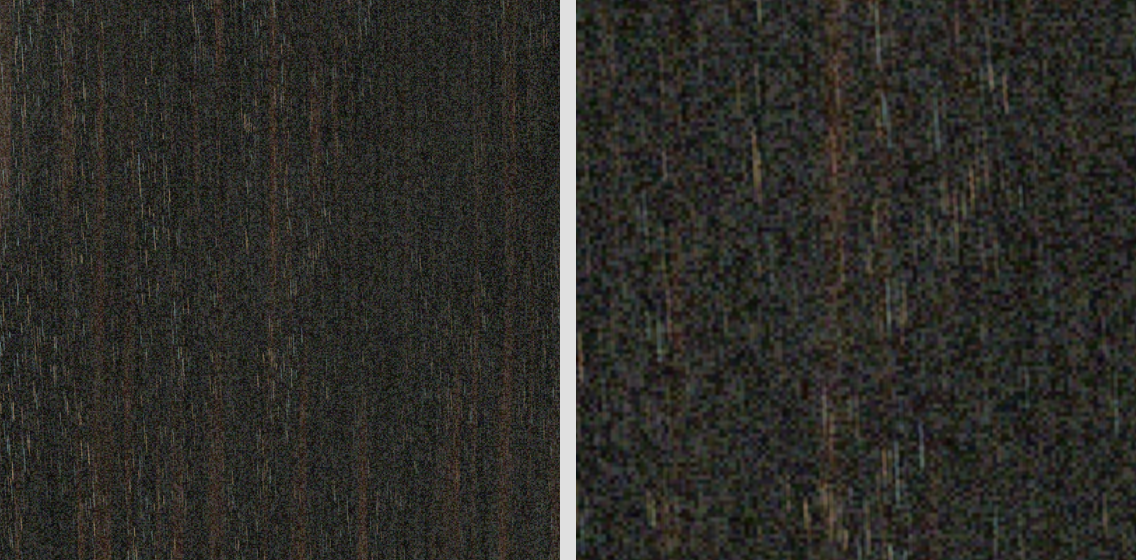
Left: the whole. Right: its middle third, enlarged.
Give the GLSL for this texture, as a Shadertoy shader.

```glsl
// Dark stained wood with a straight vertical grain.
// Stretched noise makes the long brown bands, jittered cells scatter the short
// pale pores, and fine luminance and colour noise gives the speckled surface.

#define BASE_COLOR   vec3(0.146, 0.149, 0.134)
#define BROWN_COLOR  vec3(0.275, 0.200, 0.155)
#define PORE_WARM    vec3(0.460, 0.390, 0.300)
#define PORE_COOL    vec3(0.340, 0.400, 0.390)
#define BAND_FREQ    72.0
#define PORE_COLUMNS 165.0
#define PORE_ROWS    19.0
#define PORE_DENSITY 0.34
#define SPECKLE_FREQ 400.0
#define SPECKLE_LUMA 0.185
#define SPECKLE_HUE  0.095

// Integer hash of a lattice cell, giving three values in 0..1
vec3 hash3(vec2 cell, float seed) {
    uvec3 v = uvec3(ivec3(vec3(cell, seed))) * 1664525u + 1013904223u;
    v.x += v.y * v.z; v.y += v.z * v.x; v.z += v.x * v.y;
    v ^= v >> 16u;
    v.x += v.y * v.z; v.y += v.z * v.x; v.z += v.x * v.y;
    return vec3(v >> 8u) / 16777216.0;
}

// Smooth value noise with three independent channels
vec3 noise3(vec2 p, float seed) {
    vec2 cell = floor(p), f = fract(p);
    f = f * f * (3.0 - 2.0 * f);
    vec3 low  = mix(hash3(cell, seed), hash3(cell + vec2(1, 0), seed), f.x);
    vec3 high = mix(hash3(cell + vec2(0, 1), seed), hash3(cell + vec2(1, 1), seed), f.x);
    return mix(low, high, f.y);
}

// Long brown bands, broken up slowly along the grain
float brownBands(vec2 p) {
    float wide = noise3(p * vec2(BAND_FREQ, 1.3), 1.0).x;
    float fine = noise3(p * vec2(BAND_FREQ * 1.7, 4.0), 2.0).x;
    float wear = noise3(p * vec2(BAND_FREQ, 14.0), 3.0).x;
    float band = smoothstep(0.50, 0.86, 0.72 * wide + 0.28 * fine);
    return band * mix(0.55, 1.15, wear);
}

// One layer of short thin pores: x is the strength, y is the warmth
vec2 poreLayer(vec2 p, float seed) {
    float column = floor(p.x * PORE_COLUMNS);
    float shift = hash3(vec2(column, 0.0), seed + 20.0).x;
    vec2 q = vec2(p.x * PORE_COLUMNS, p.y * PORE_ROWS + shift * 7.0);
    vec2 cell = floor(q);
    vec3 shape = hash3(cell, seed);
    vec3 look = hash3(cell, seed + 40.0);
    vec2 d = fract(q) - 0.5;
    d.x += (shape.x - 0.5) * 0.3 + d.y * 0.35;
    float halfLength = mix(0.14, 0.48, shape.y);
    float line = 1.0 - smoothstep(0.06, 0.36, abs(d.x));
    float taper = 1.0 - smoothstep(halfLength * 0.5, halfLength, abs(d.y));
    float present = step(shape.z, PORE_DENSITY);
    return vec2(line * taper * present * mix(0.2, 1.0, look.x * look.x), look.y);
}

void mainImage(out vec4 fragColor, in vec2 fragCoord) {
    vec2 uv = fragCoord / iResolution.y;

    // Gentle waviness of the fibres
    vec2 p = uv;
    p.x += 0.010 * (noise3(uv * vec2(3.0, 2.2), 5.0).x - 0.5);
    p.x += 0.003 * (noise3(uv * vec2(12.0, 9.0), 6.0).x - 0.5);

    // Broad tone and dark fibres
    float tone = noise3(uv * vec2(5.0, 2.0), 7.0).x - 0.5;
    float fibre = noise3(p * vec2(150.0, 6.0), 8.0).x - 0.5;
    vec3 color = BASE_COLOR * (1.0 + 0.12 * tone + 0.32 * fibre);

    // Brown bands
    color = mix(color, BROWN_COLOR, 0.72 * brownBands(p));

    // Pale pores, gathered in bundles and stronger towards the left
    float bundle = smoothstep(0.22, 0.72, noise3(p * vec2(34.0, 3.0), 9.0).x);
    float strength = mix(1.0, 0.55, smoothstep(0.1, 0.9, uv.x)) * mix(0.25, 1.0, bundle);
    for (int i = 0; i < 3; i++) {
        float layer = float(i);
        vec2 offset = vec2(0.37 / PORE_COLUMNS, 0.013) * layer;
        vec2 pore = poreLayer(p + offset, 10.0 + layer);
        vec3 poreColor = mix(PORE_COOL, PORE_WARM, smoothstep(0.25, 0.65, pore.y));
        color = mix(color, poreColor, pore.x * strength);
    }

    // Faint grey haze near the left edge
    float haze = (1.0 - smoothstep(0.0, 0.16, uv.x)) * noise3(p * vec2(60.0, 3.0), 14.0).x;
    color += 0.055 * haze * smoothstep(0.1, 0.9, uv.y);

    // Fine speckle in brightness and hue
    float luma = noise3(uv * SPECKLE_FREQ, 15.0).x - 0.5;
    vec3 hue = noise3(uv * SPECKLE_FREQ * 0.75, 16.0) - 0.5;
    color += SPECKLE_LUMA * luma + SPECKLE_HUE * hue * vec3(0.8, 0.8, 1.1);

    fragColor = vec4(clamp(color, 0.0, 1.0), 1.0);
}
```
